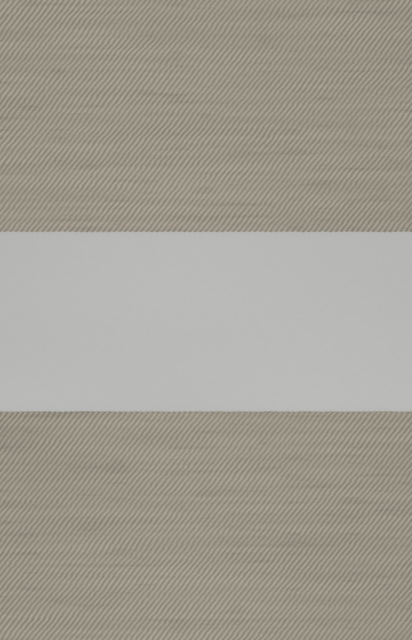
A Shadertoy shader for this texture:

```glsl
const vec3 THREAD_LIGHT = vec3(0.655, 0.625, 0.572);
const vec3 THREAD_DARK = vec3(0.540, 0.520, 0.472);
const vec3 SHEER = vec3(0.720, 0.722, 0.712);
const float BAND_BOTTOM = 0.357;     // fractions of canvas height
const float BAND_TOP = 0.638;
const float RIBS_ACROSS = 76.0;      // twill ribs per canvas width
const float RIB_SLOPE = 1.3;         // rise over run
const float RIB_FILL = 0.52;         // light share of each rib
const float RIB_SOFTNESS = 0.13;
const float WEFT_ROWS = 105.0;       // rows per canvas width of height
const float STREAK_DEPTH = 0.045;
const float EDGE_TEETH = 0.0022;     // height of the woven edge

float hash(vec2 p) {
    vec3 q = fract(vec3(p.xyx) * 0.1031);
    q += dot(q, q.yzx + 33.33);
    return fract((q.x + q.y) * q.z);
}

float noise(vec2 p) {
    vec2 cell = floor(p), f = fract(p);
    f = f * f * (3.0 - 2.0 * f);
    float low = mix(hash(cell), hash(cell + vec2(1, 0)), f.x);
    float high = mix(hash(cell + vec2(0, 1)), hash(cell + vec2(1, 1)), f.x);
    return mix(low, high, f.y);
}

// Diagonal ribs crossed by uneven weft rows
vec3 twill(vec2 p, float pixel) {
    float wobble = 0.35 * (noise(p * vec2(9.0, 24.0)) - 0.5)
                 + 0.20 * (noise(p * vec2(35.0, WEFT_ROWS)) - 0.5);
    float phase = RIBS_ACROSS * (p.x - p.y / RIB_SLOPE) + wobble;
    float ribDistance = abs(fract(phase) - 0.5);
    float blur = RIB_SOFTNESS + 0.5 * RIBS_ACROSS * pixel;
    float rib = 1.0 - smoothstep(-blur, blur, ribDistance - 0.5 * RIB_FILL);

    float contrast = 0.72 + 0.4 * noise(p * vec2(7.0, 38.0) + 17.0);
    rib = mix(0.5, rib, contrast);
    vec3 color = mix(THREAD_DARK, THREAD_LIGHT, rib);

    // Long slubs and fine fibre grain
    float streak = noise(p * vec2(5.0, WEFT_ROWS)) - 0.5;
    float slub = smoothstep(0.72, 0.95, noise(p * vec2(14.0, WEFT_ROWS) + 51.0));
    float grain = noise(p * vec2(210.0, 260.0)) - 0.5;
    color *= 1.0 + STREAK_DEPTH * streak - 0.035 * slub + 0.035 * grain;
    return color;
}

// Smooth translucent strip with faint cloudy shading
vec3 sheer(vec2 p, float across) {
    float cloud = noise(p * vec2(2.5, 7.0) + 8.0) - 0.5;
    float weave = noise(p * vec2(140.0, 180.0)) - 0.5;
    float light = 0.012 * (0.5 - across) + 0.012 * cloud + 0.006 * weave;
    return SHEER + light;
}

void mainImage(out vec4 fragColor, in vec2 fragCoord) {
    vec2 uv = fragCoord / iResolution.xy;
    vec2 p = fragCoord / iResolution.x;
    float pixel = 1.0 / iResolution.x;
    float pixelHeight = 1.0 / iResolution.y;

    // Strip border with small thread-end teeth
    float teeth = EDGE_TEETH * (abs(fract(p.x * RIBS_ACROSS) - 0.5) - 0.25);
    teeth += 0.0008 * (noise(vec2(p.x * 60.0, 3.0)) - 0.5);
    float halfBand = 0.5 * (BAND_TOP - BAND_BOTTOM);
    float outside = abs(uv.y - 0.5 * (BAND_TOP + BAND_BOTTOM)) - halfBand + teeth;
    float cloth = smoothstep(-pixelHeight, pixelHeight, outside);

    vec3 fabric = twill(p, pixel);
    fabric *= 1.0 + 0.03 * (noise(p * 2.2 + 4.0) - 0.5);
    fabric *= 1.0 - 0.05 * exp(-abs(outside) / 0.003);

    float across = (uv.y - BAND_BOTTOM) / (BAND_TOP - BAND_BOTTOM);
    vec3 strip = sheer(p, across);
    strip *= 1.0 - 0.025 * exp(-abs(outside) / 0.004);

    // Slight falloff towards the corners
    vec2 centered = uv - 0.5;
    float falloff = 1.01 - 0.05 * dot(centered, centered);
    fragColor = vec4(mix(strip, fabric, cloth) * falloff, 1.0);
}
```
